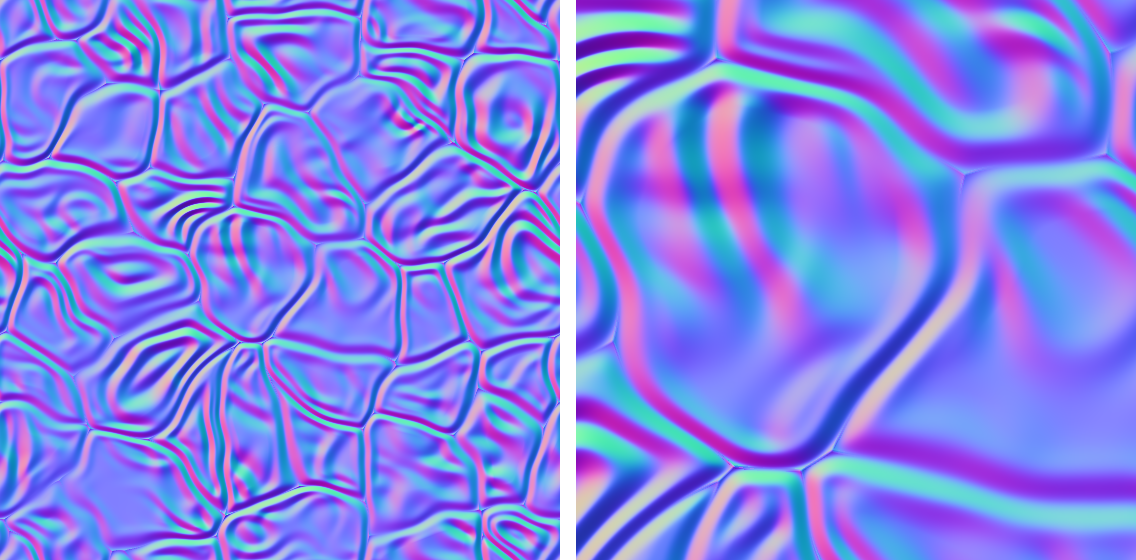
Left: the whole. Right: its middle third, enlarged.
A Shadertoy shader for this texture map:

```glsl
// Tiling normal map of a wrinkled, cellular surface: a height field made of warped
// Voronoi ridges, with contour-like ripples and rings inside every cell,
// is differentiated and its unit normal is stored as colour (green points down).

#define CELLS 7.0          // Voronoi grid cells per tile
#define DROPPED 0.32       // share of removed cell points, varies the cell size
#define WARP 0.06          // broad bending of the cell borders
#define WIGGLE 0.022       // finer bending of the cell borders
#define RIDGE_WIDTH 0.0083 // half width of a border ridge
#define RIDGE_HEIGHT 0.88
#define RIPPLE_HEIGHT 1.0
#define RELIEF 0.0125      // overall height scale
#define STEP 0.001         // distance used for the slope

const float TAU = 6.2831853;
const vec2 ROUNDING = vec2(30.0, 13.0); // corner sharpness of ridges and rings

vec2 hash2(vec2 p) {
    vec3 a = fract(p.xyx * vec3(0.1031, 0.1030, 0.0973));
    a += dot(a, a.yzx + 33.33);
    return fract((a.xx + a.yz) * a.zy);
}

// Gradient noise that wraps after "period" lattice cells
float lattice(vec2 cell, vec2 offset, vec2 period, float seed) {
    float angle = TAU * hash2(mod(cell, period) + seed).x;
    return dot(vec2(cos(angle), sin(angle)), offset);
}

float noise(vec2 p, vec2 period, float seed) {
    vec2 i = floor(p), f = p - i;
    vec2 u = f * f * f * (f * (f * 6.0 - 15.0) + 10.0);
    vec2 x = vec2(1, 0), y = vec2(0, 1);
    return mix(
        mix(lattice(i, f, period, seed), lattice(i + x, f - x, period, seed), u.x),
        mix(lattice(i + y, f - y, period, seed), lattice(i + 1.0, f - 1.0, period, seed), u.x),
        u.y);
}

float tileNoise(vec2 p, vec2 repeats, float seed) {
    return noise(p * repeats, repeats, seed);
}

// Offset to the point of a grid cell; removed points lie far away
vec2 cellPoint(vec2 cell, vec2 p) {
    vec2 id = mod(cell, CELLS);
    if (hash2(id + 71.0).x < DROPPED) return vec2(1e3);
    return cell + 0.05 + 0.9 * hash2(id + 13.0) - p;
}

// Returns border distance with tight and with wide rounding, and the cell id
vec4 voronoi(vec2 p) {
    p *= CELLS;
    vec2 base = floor(p), nearest = vec2(1e3), id = base;
    for (int k = 0; k < 25; k++) {
        vec2 cell = base + vec2(k % 5 - 2, k / 5 - 2);
        vec2 r = cellPoint(cell, p);
        if (dot(r, r) < dot(nearest, nearest)) { nearest = r; id = cell; }
    }
    vec2 sum = vec2(1e-12);
    for (int k = 0; k < 25; k++) {
        vec2 r = cellPoint(base + vec2(k % 5 - 2, k / 5 - 2), p);
        vec2 across = r - nearest;
        if (r.x > 99.0 || dot(across, across) < 1e-5) continue;
        sum += exp(-ROUNDING * dot(0.5 * (nearest + r), normalize(across)));
    }
    return vec4(-log(sum) / (ROUNDING * CELLS), mod(id, CELLS));
}

float height(vec2 p) {
    // Bend the cell layout
    vec2 bend = WARP * vec2(tileNoise(p, vec2(5), 101.0), tileNoise(p, vec2(5), 137.0))
              + WIGGLE * vec2(tileNoise(p, vec2(11), 163.0), tileNoise(p, vec2(11), 181.0));
    vec4 cell = voronoi(p + bend);
    vec2 style = hash2(cell.zw + 211.0);
    vec2 shift = hash2(cell.zw + 251.0);

    // Flowing field, stretched sideways and leaning down to the right
    float flow = 0.6 * tileNoise(p + bend, vec2(4, 7), 307.0)
               + 0.6 * tileNoise(vec2(p.x, p.x + p.y), vec2(5), 347.0);

    // Ripples follow the flow, or ring the cell along its border
    vec2 rate = mix(vec2(4.2, 7.0), vec2(1.6, 24.0), step(0.62, style.x));
    float ripple = sin(TAU * (rate.x * flow + rate.y * cell.y + shift.x));
    float calm = smoothstep(-0.4, 0.2, tileNoise(p, vec2(4), 401.0));
    float inside = smoothstep(0.006, 0.032, cell.x);
    ripple *= inside * calm * mix(0.35, 1.1, style.y);

    // Finer ripples that cross the others
    float crossing = sin(TAU * 2.2 * tileNoise(p + bend, vec2(9, 10), 443.0));
    crossing *= 0.48 * smoothstep(-0.25, 0.35, tileNoise(p, vec2(5), 487.0));

    // Border ridge with a groove on either side
    float u = cell.x / RIDGE_WIDTH;
    float ridge = (1.0 - u * u) * exp(-0.5 * u * u);
    ridge *= 0.85 + 0.9 * tileNoise(p, vec2(4), 521.0);

    return RELIEF * (RIDGE_HEIGHT * ridge + RIPPLE_HEIGHT * (ripple + crossing * inside));
}

void mainImage(out vec4 fragColor, in vec2 fragCoord) {
    vec2 p = fragCoord / iResolution.xy;
    vec2 e = vec2(STEP, 0.0);
    vec2 slope = vec2(height(p + e.xy) - height(p - e.xy),
                      height(p + e.yx) - height(p - e.yx)) / (2.0 * STEP);
    vec3 normal = normalize(vec3(-slope.x, slope.y, 1.0));
    fragColor = vec4(0.5 + 0.5 * normal, 1.0);
}
```
